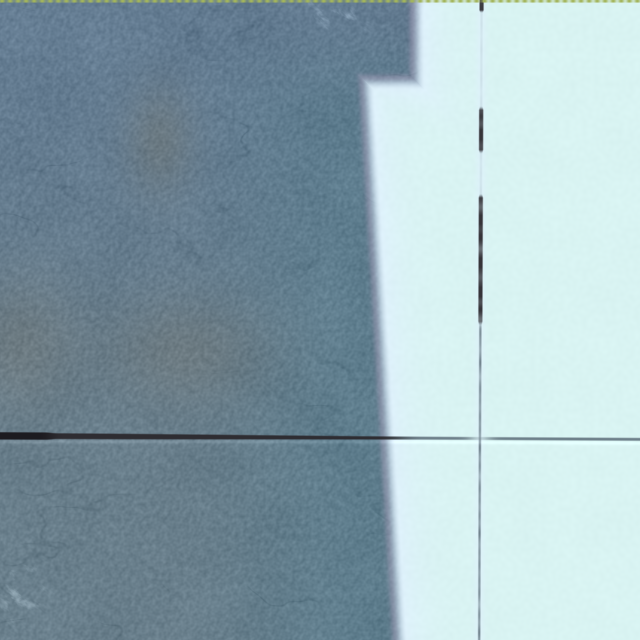
Write a Shadertoy shader that draws this texture.

```glsl
// Pale tiled floor with thin dark joints, half covered by a soft stepped shadow.

// Shadow shape
const float EDGE_BASE = 0.623;      // edge position at the bottom
const float EDGE_LEAN = 0.060;      // leftward drift towards the top
const vec2  STEP_CORNER = vec2(0.650, 0.873);
const float PENUMBRA = 0.014;

// Joints
const float JOINT_X = 0.7487;
const float JOINT_X_LEAN = 0.0038;
const float JOINT_Y = 0.3190;
const float JOINT_Y_LEAN = -0.0055;
const float JOINT_SOFT = 0.0016;

// Colours
const vec3 SHADE_TOP   = vec3(0.390, 0.485, 0.570);
const vec3 SHADE_LOW   = vec3(0.410, 0.495, 0.545);
const vec3 SHADE_TEAL  = vec3(0.355, 0.490, 0.555);
const vec3 STAIN       = vec3(0.430, 0.475, 0.490);
const vec3 SUNLIT      = vec3(0.850, 0.955, 0.950);
const vec3 HALO        = vec3(0.880, 0.940, 1.000);
const vec3 FRINGE      = vec3(0.580, 0.530, 0.650);
const vec3 JOINT_DARK  = vec3(0.110, 0.105, 0.125);
const vec3 JOINT_SUN   = vec3(0.430, 0.500, 0.540);
const vec3 TOP_TRIM    = vec3(0.640, 0.710, 0.360);

// Surface
const float GRAIN = 0.055;
const float CLOUD = 0.040;

vec2 hashGradient(vec2 cell) {
    vec3 p = fract(cell.xyx * vec3(0.1031, 0.1030, 0.0973));
    p += dot(p, p.yzx + 33.33);
    float angle = 6.2832 * fract((p.x + p.y) * p.z);
    return vec2(cos(angle), sin(angle));
}

float gradientNoise(vec2 p) {
    vec2 i = floor(p), f = fract(p);
    vec2 u = f * f * f * (f * (f * 6.0 - 15.0) + 10.0);
    float a = dot(hashGradient(i), f);
    float b = dot(hashGradient(i + vec2(1, 0)), f - vec2(1, 0));
    float c = dot(hashGradient(i + vec2(0, 1)), f - vec2(0, 1));
    float d = dot(hashGradient(i + vec2(1, 1)), f - vec2(1, 1));
    return mix(mix(a, b, u.x), mix(c, d, u.x), u.y);
}

float fbm(vec2 p) {
    float sum = 0.0, amp = 0.6;
    for (int i = 0; i < 4; i++) {
        sum += amp * gradientNoise(p);
        p = mat2(1.6, 1.2, -1.2, 1.6) * p + 7.3;
        amp *= 0.5;
    }
    return sum;
}

float band(float v, float lo, float hi, float soft) {
    return smoothstep(lo - soft, lo + soft, v) * (1.0 - smoothstep(hi - soft, hi + soft, v));
}

float blob(vec2 p, vec2 centre, vec2 radius) {
    vec2 q = (p - centre) / radius;
    return exp(-dot(q, q));
}

// Negative inside the shadow
float shadowDistance(vec2 p) {
    float slant = p.x - EDGE_BASE + EDGE_LEAN * p.y;
    float ledge = max(p.x - STEP_CORNER.x, STEP_CORNER.y - p.y);
    return min(slant, ledge);
}

vec3 shadedStone(vec2 p) {
    vec3 col = mix(SHADE_LOW, SHADE_TOP, smoothstep(0.2, 1.0, p.y));
    col = mix(col, SHADE_TEAL, 0.75 * smoothstep(0.25, 0.6, p.x) * (1.0 - smoothstep(0.8, 1.0, p.y)));
    float stain = blob(p, vec2(0.03, 0.46), vec2(0.09, 0.10))
                + blob(p, vec2(0.29, 0.45), vec2(0.12, 0.08))
                + blob(p, vec2(0.25, 0.78), vec2(0.05, 0.08));
    col = mix(col, STAIN, min(0.7 * stain, 1.0));
    // Slanting grain, broad clouds and sparse dark veins
    vec2 along = mat2(0.82, 0.57, -0.57, 0.82) * p;
    float grain = gradientNoise(along * vec2(150, 95)) + 0.7 * gradientNoise(p * 210.0);
    float vein = smoothstep(0.030, 0.0, abs(fbm(p * vec2(5, 9) + 3.0)))
               * smoothstep(0.0, 0.3, gradientNoise(p * 7.0 + 11.0));
    col += GRAIN * grain + CLOUD * fbm(p * 9.0) - 0.035 * vein;
    float scuff = blob(p, vec2(0.53, 0.975), vec2(0.06, 0.03)) + blob(p, vec2(0.03, 0.08), vec2(0.04, 0.06));
    return col + 0.15 * scuff * smoothstep(0.05, 0.4, fbm(along * vec2(25, 50)));
}

void mainImage(out vec4 fragColor, in vec2 fragCoord) {
    vec2 p = fragCoord / iResolution.xy;
    float dist = shadowDistance(p);
    float lit = smoothstep(-PENUMBRA, PENUMBRA, dist);

    // Sunlit stone, bluish beside the shadow
    vec3 sunny = mix(SUNLIT, HALO, exp(-max(dist, 0.0) * 32.0));
    sunny += 0.012 * fbm(p * 14.0) + 0.012 * gradientNoise(p * 110.0);
    vec3 col = mix(shadedStone(p), sunny, lit);
    col = mix(col, FRINGE, 0.35 * exp(-pow((dist + 0.006) / 0.006, 2.0)));

    // Upright joint: broken dashes above, a thin continuous line below
    float dx = p.x - JOINT_X - JOINT_X_LEAN * p.y;
    float dashes = band(p.y, 0.982, 1.1, 0.003) + band(p.y, 0.763, 0.831, 0.004) + band(p.y, 0.495, 0.694, 0.004);
    float thin = 1.0 - smoothstep(0.485, 0.500, p.y);
    float upright = 1.0 - smoothstep(-JOINT_SOFT, JOINT_SOFT, abs(dx) - mix(0.0018, 0.0032, dashes));
    float wear = 0.85 + 0.5 * gradientNoise(vec2(3.0, p.y * 45.0));
    float strength = clamp((0.95 * dashes + 0.75 * thin + 0.14) * wear, 0.0, 1.0);
    col = mix(col, HALO, 0.5 * lit * exp(-pow(dx / 0.008, 2.0)));
    col = mix(col, mix(JOINT_SUN, JOINT_DARK + 0.1, dashes), upright * strength);

    // Level joint: heavy in shadow, faint in sun, with a bright lower lip
    float dy = p.y - JOINT_Y - JOINT_Y_LEAN * p.x;
    float halfWidth = mix(0.0045, 0.0022, smoothstep(0.05, 0.72, p.x)) + 0.0012 * (1.0 - smoothstep(0.07, 0.09, p.x));
    float level = 1.0 - smoothstep(-JOINT_SOFT, JOINT_SOFT, abs(dy) - halfWidth);
    float crossing = blob(p, vec2(0.75, 0.315), vec2(0.018, 0.02));
    vec3 levelColour = mix(JOINT_DARK + 0.07 * smoothstep(0.06, 0.1, p.x), JOINT_SUN, smoothstep(0.59, 0.66, p.x));
    col += mix(0.07, 0.05, lit) * exp(-pow((dy + halfWidth + 0.004) / 0.003, 2.0));
    col = mix(col, levelColour, level * (1.0 - 0.7 * crossing));

    // Dotted trim along the top border
    float dots = 0.65 + 0.35 * sin(p.x * 500.0);
    col = mix(col, TOP_TRIM, dots * smoothstep(0.9945, 0.9975, p.y));

    fragColor = vec4(clamp(col, 0.0, 1.0), 1.0);
}
```
